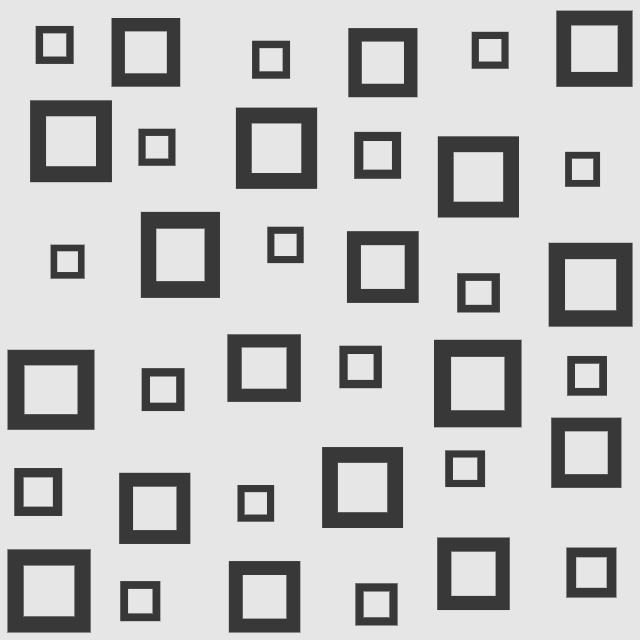
Reproduce this pattern procedurally as a WebGL 2 fragment shader.

```glsl
#version 300 es
precision highp float;
// Draws a loose checkerboard of large and small dark square frames on pale grey.

uniform vec2 u_resolution;
out vec4 fragColor;

const vec3 PAPER = vec3(0.90);
const vec3 INK = vec3(0.22);
const float GRID = 6.0;          // cells along each side
const float HOLE = 0.61;         // hole size relative to its frame
const float DRIFT = 0.45;        // shared wander of nearby frames, in cells
const float DRIFT_SCALE = 0.37;  // noise frequency per cell
const float JITTER = 0.13;       // private wander of each frame, in cells
const float MARGIN = 0.07;       // clear strip along the canvas border, in cells

vec2 hash2(vec2 p, float seed) {
    vec3 q = fract((p.xyx + seed) * vec3(0.1031, 0.1030, 0.0973));
    q += dot(q, q.yzx + 33.33);
    return fract((q.xx + q.yz) * q.zy);
}

float gradientDot(vec2 corner, vec2 offset, float seed) {
    float angle = 6.2832 * hash2(corner, seed).x;
    return dot(vec2(cos(angle), sin(angle)), offset);
}

float gradientNoise(vec2 p, float seed) {
    vec2 i = floor(p), f = fract(p);
    vec2 u = f * f * f * (f * (f * 6.0 - 15.0) + 10.0);
    vec2 e = vec2(1.0, 0.0);
    float low = mix(gradientDot(i, f, seed), gradientDot(i + e.xy, f - e.xy, seed), u.x);
    float high = mix(gradientDot(i + e.yx, f - e.yx, seed), gradientDot(i + e.xx, f - e.xx, seed), u.x);
    return mix(low, high, u.y);
}

// Box distance with sharp mitred corners
float boxDistance(vec2 p, vec2 halfSize) {
    vec2 q = abs(p) - halfSize;
    return max(q.x, q.y);
}

float frameDistance(vec2 p, vec2 halfSize, float hole) {
    return max(boxDistance(p, halfSize), -boxDistance(p, halfSize * hole));
}

// Large and small frames alternate; a few are slightly oblong
vec2 frameHalfSize(vec2 cell) {
    bool large = mod(cell.x + cell.y, 2.0) < 0.5;
    vec2 range = large ? vec2(0.62, 0.83) : vec2(0.31, 0.47);
    float side = mix(range.x, range.y, hash2(cell, 17.0).x);
    vec2 pick = hash2(cell, 43.0);
    vec2 squash = 1.0 - 0.08 * step(vec2(0.92), pick);
    return 0.5 * side * squash;
}

vec2 frameCenter(vec2 cell, vec2 halfSize) {
    vec2 site = cell * DRIFT_SCALE + 0.3;
    vec2 drift = DRIFT * vec2(gradientNoise(site, 5.0), gradientNoise(site, 71.0));
    vec2 jitter = JITTER * (hash2(cell, 29.0) - 0.5);
    vec2 inset = halfSize + MARGIN;
    return clamp(cell + 0.5 + drift + jitter, inset, GRID - inset);
}

void main() {
    float canvas = min(u_resolution.x, u_resolution.y);
    vec2 p = GRID * gl_FragCoord.xy / canvas;
    float pixel = GRID / canvas;

    // Nearest frame among the surrounding cells
    float nearest = GRID;
    for (int y = -1; y <= 1; y++) {
        for (int x = -1; x <= 1; x++) {
            vec2 cell = floor(p) + vec2(x, y);
            if (any(lessThan(cell, vec2(0.0))) || any(greaterThanEqual(cell, vec2(GRID)))) continue;
            vec2 halfSize = frameHalfSize(cell);
            vec2 center = frameCenter(cell, halfSize);
            nearest = min(nearest, frameDistance(p - center, halfSize, HOLE));
        }
    }

    // One pixel of edge smoothing
    float coverage = clamp(0.5 - nearest / pixel, 0.0, 1.0);
    fragColor = vec4(mix(PAPER, INK, coverage), 1.0);
}
```
